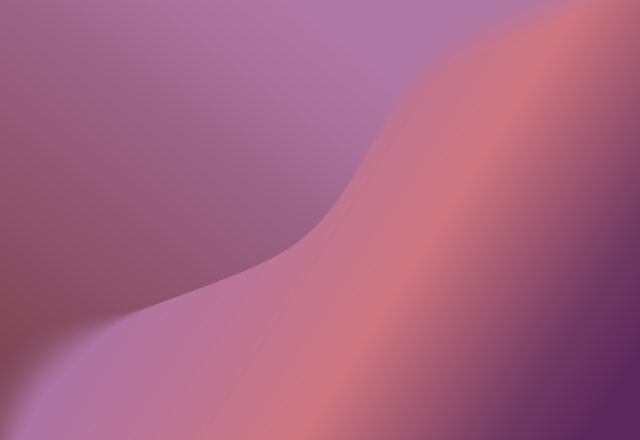
Write a Shadertoy shader that draws this background.

```glsl
// Soft mauve gradient backdrop with a salmon ribbon behind a flowing S-shaped edge.

#define EDGE_BASE 0.185
#define EDGE_SLOPE 0.35
#define RISE_HEIGHT 0.36
#define RISE_CENTER 0.838
#define RISE_RATE 15.3
#define DIP_DEPTH 0.185
#define DIP_WIDTH 0.07
#define LEFT_BLUR 0.065
#define RIGHT_BLUR 0.05
#define RIBBON_AXIS vec2(0.84, -0.543)
#define HAZE_AXIS vec2(0.6, 0.8)

// Linear ramp from 0 to 1 between two positions
float ramp(float from, float to, float t) {
    return clamp((t - from) / (to - from), 0.0, 1.0);
}

// Approximate signed distance to the curve, positive above it
float edgeDistance(vec2 p) {
    float rise = 1.0 / (1.0 + exp(-RISE_RATE * (p.x - RISE_CENTER)));
    float dip = DIP_DEPTH * exp(-p.x / DIP_WIDTH);
    float height = EDGE_BASE + EDGE_SLOPE * p.x + RISE_HEIGHT * rise - dip;
    float slope = EDGE_SLOPE + RISE_HEIGHT * RISE_RATE * rise * (1.0 - rise)
                + dip / DIP_WIDTH;
    return (p.y - height) / sqrt(1.0 + slope * slope);
}

// Brown to lavender haze above the curve
vec3 hazeColor(vec2 p) {
    float t = dot(p, HAZE_AXIS);
    vec3 color = vec3(0.490, 0.272, 0.328);
    color = mix(color, vec3(0.557, 0.331, 0.424), ramp(0.13, 0.48, t));
    color = mix(color, vec3(0.612, 0.384, 0.518), ramp(0.48, 0.80, t));
    color = mix(color, vec3(0.663, 0.437, 0.594), ramp(0.80, 1.00, t));
    return mix(color, vec3(0.692, 0.470, 0.643), ramp(1.00, 1.19, t));
}

// Lavender to salmon to deep violet ribbon below the curve
vec3 ribbonColor(vec2 p) {
    float t = dot(p, RIBBON_AXIS);
    vec3 color = vec3(0.678, 0.451, 0.635);
    color = mix(color, vec3(0.737, 0.457, 0.576), ramp(0.04, 0.30, t));
    color = mix(color, vec3(0.806, 0.463, 0.502), ramp(0.30, 0.57, t));
    color = mix(color, vec3(0.608, 0.333, 0.431), ramp(0.57, 0.78, t));
    color = mix(color, vec3(0.443, 0.227, 0.384), ramp(0.78, 0.95, t));
    return mix(color, vec3(0.360, 0.160, 0.360), ramp(0.95, 1.12, t));
}

void mainImage(out vec4 fragColor, in vec2 fragCoord) {
    vec2 p = fragCoord / iResolution.y;

    // Crisp in the middle, blurred toward both ends
    float blur = 0.75 / iResolution.y
               + LEFT_BLUR * (1.0 - smoothstep(0.08, 0.36, p.x))
               + RIGHT_BLUR * smoothstep(0.78, 1.05, p.x);
    float above = smoothstep(-blur, blur, edgeDistance(p));

    fragColor = vec4(mix(ribbonColor(p), hazeColor(p), above), 1.0);
}
```
